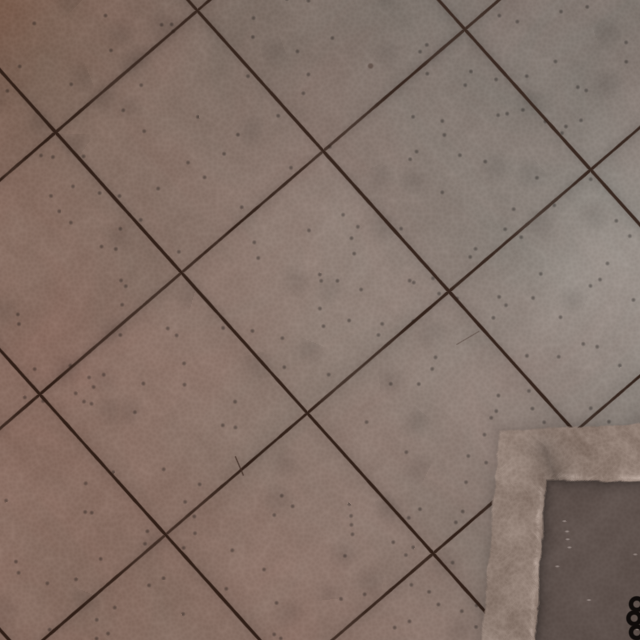
This texture is drawn by a Shadertoy shader. Its source:

```glsl
float hash(vec2 p) {
    p = fract(p * vec2(0.1731, 0.3197));
    p += dot(p, p.yx + 23.17);
    return fract((p.x + p.y) * p.x * 7.31);
}

// Distance to the nearest scattered point, and that point's random value
vec2 cells(vec2 p) {
    vec2 base = floor(p), best = vec2(9.0, 0.0);
    for (int y = -1; y <= 1; y++)
    for (int x = -1; x <= 1; x++) {
        vec2 id = base + vec2(x, y) + 50.0;
        vec2 site = id - 50.0 + vec2(hash(id), hash(id + 71.3));
        float d = length(p - site);
        if (d < best.x) best = vec2(d, hash(id + 19.7));
    }
    return best;
}

// Warped layered sines, roughly -1 to 1
float mottle(vec2 p) {
    float sum = 0.0, amp = 0.5;
    for (int i = 0; i < 5; i++) {
        p += 0.6 * sin(p.yx * 1.3 + float(i));
        sum += amp * sin(p.x + 1.7) * sin(p.y - 0.4);
        p = mat2(1.5, 1.1, -1.1, 1.5) * p;
        amp *= 0.62;
    }
    return sum;
}

float segment(vec2 p, vec2 a, vec2 b) {
    vec2 d = b - a;
    return length(p - a - d * clamp(dot(p - a, d) / dot(d, d), 0.0, 1.0));
}

// Coverage of a shape whose signed distance is negative inside
float fill(float d, float blur) {
    return 1.0 - smoothstep(-blur, blur, d);
}

// Signed distance to a corner region that opens right and down
float corner(vec2 p, vec2 tip, float lean, float tilt) {
    p -= tip;
    return max(lean * p.y - p.x, p.y - tilt * p.x);
}

void mainImage(out vec4 fragColor, in vec2 fragCoord) {
    vec2 p = fragCoord / iResolution.xy;
    float px = 1.0 / iResolution.y;
    float cloud = mottle(p * 13.0);
    float fine = mottle(p * 65.0 + 4.0);
    float grain = cells(p * 150.0).x - 0.5;

    // Skewed tile lattice
    vec2 along = vec2(0.1966, -0.2194), across = vec2(0.2214, 0.1901);
    vec2 lattice = inverse(mat2(along, across)) * (p - vec2(0.505, 0.764));
    vec2 tile = floor(lattice);
    vec2 joint = abs(lattice - round(lattice)) * vec2(0.2946, 0.2918);

    // Floor light: warm at the left, cool towards the upper right
    float cool = smoothstep(0.1, 1.15, p.x * 0.85 + p.y * 0.4);
    vec3 floorColor = mix(vec3(0.53, 0.425, 0.38), vec3(0.535, 0.50, 0.475), cool);
    floorColor += 0.03 * exp(-dot(p - vec2(0.6, 0.4), p - vec2(0.6, 0.4)) * 9.0);
    floorColor += 0.07 * exp(-dot(p - vec2(1.0, 0.56), p - vec2(1.0, 0.56)) * 35.0);
    floorColor -= vec3(0.02, 0.04, 0.06) * exp(-length(p - vec2(0.0, 1.0)) * 6.0);
    floorColor -= 0.035 * smoothstep(0.7, 1.0, p.y);
    floorColor += 0.018 * (hash(tile + 31.0) - 0.5);
    floorColor += 0.022 * cloud + 0.014 * fine + 0.035 * grain;
    floorColor.r += 0.015 * mottle(p * 9.0 + 8.0);

    // Dark flecks and soft stains
    vec2 fleck = cells(p * 42.0);
    floorColor *= 1.0 - 0.3 * step(0.86, fleck.y) * fill(fleck.x - 0.11, 0.09);
    vec2 stain = cells(p * 15.0 + 3.0);
    floorColor *= 1.0 - 0.07 * step(0.7, stain.y) * fill(stain.x - 0.25, 0.25);

    // Grout, with grime beside it and uneven wear
    float nearest = min(joint.x, joint.y);
    floorColor *= 1.0 - 0.10 * exp(-nearest * 110.0) * (1.0 + cloud);
    vec2 halfWidth = vec2(0.0022, 0.0024) + 0.0005 * fine;
    vec2 grout = 1.0 - smoothstep(halfWidth - px, halfWidth + px, joint);
    float worn = 0.85 + 0.12 * sin(p.x * 21.0 + 2.0 * cloud);
    vec3 groutColor = vec3(0.17, 0.105, 0.075) + 0.05 * cool * p.y;
    floorColor = mix(floorColor, groutColor, max(grout.x * worn, grout.y * 0.95));

    // Scratches
    float scratch = fill(segment(p, vec2(0.368, 0.286), vec2(0.380, 0.258)) - 0.001, px);
    scratch += 0.5 * fill(segment(p, vec2(0.714, 0.462), vec2(0.748, 0.482)) - 0.0008, px);
    scratch += 0.6 * fill(length(p - vec2(0.579, 0.897)) - 0.004, 0.002);
    floorColor = mix(floorColor, vec3(0.25, 0.18, 0.15), 0.8 * scratch);

    // Raised plaster rim
    vec2 rough = p + 0.003 * vec2(fine, mottle(p * 50.0));
    float rim = corner(rough, vec2(0.781, 0.328), 0.085, 0.04);
    float pit = corner(rough, vec2(0.853, 0.25), 0.065, -0.015);
    vec3 rimColor = vec3(0.56, 0.49, 0.45) + 0.05 * cloud + 0.05 * fine + 0.05 * grain;
    rimColor += 0.08 * fill(abs(pit - 0.006) - 0.003, 0.004) * (0.6 + fine);
    rimColor *= 1.0 - 0.22 * exp(-55.0 * segment(p, vec2(0.85, 0.30), vec2(0.87, 0.25)));
    floorColor *= 1.0 - 0.13 * exp(-max(rim, 0.0) * 90.0);
    vec3 color = mix(floorColor, rimColor, fill(rim, 1.5 * px));

    // Recessed dark panel with pale chips
    vec3 pitColor = vec3(0.365, 0.315, 0.295) + 0.02 * cloud + 0.012 * fine + 0.025 * grain;
    pitColor *= 1.0 - 0.3 * exp(min(pit, 0.0) * 110.0);
    vec2 chip = cells(p * vec2(26.0, 48.0));
    pitColor += 0.18 * step(0.88, chip.y) * fill(chip.x - 0.07, 0.06);
    color = mix(color, pitColor, fill(pit, 1.5 * px));

    // Small dark links at the edge
    for (int i = 0; i < 3; i++) {
        vec2 center = vec2(0.995 - 0.004 * float(i % 2), 0.056 - 0.022 * float(i));
        float link = abs(length(p - center) - 0.009) - 0.0035;
        color = mix(color, vec3(0.06, 0.045, 0.04), fill(link, px));
    }
    fragColor = vec4(clamp(color, 0.0, 1.0), 1.0);
}
```
